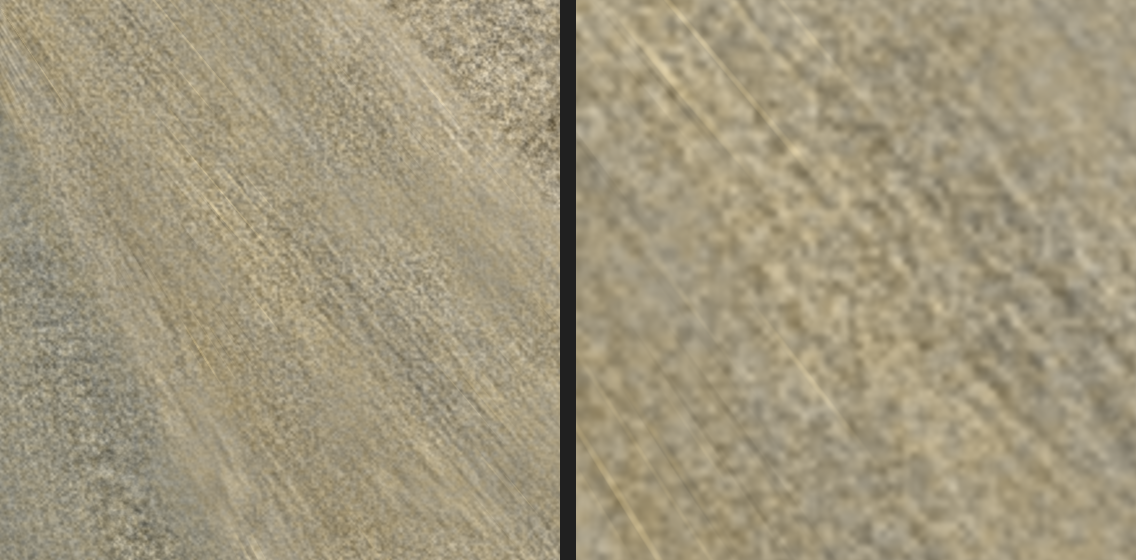
Left: the whole. Right: its middle third, enlarged.
Reproduce this texture procedurally as a three.js fragment shader.

```glsl
// Bare sandy hillside: fine furrows fan out from beyond the upper left corner.
// Value noise in fan coordinates makes the streaks, rotated gradient noise
// weaves the grain, and soft masks set the grey flank and the rough corner.

varying vec2 vUv;

const vec2 FAN_APEX = vec2(-0.31, 1.45);
const float FAN_BEND = 0.9;
const float FLANK_EDGE = 0.465;   // fan angle where the grey flank begins
const float CREST_EDGE = 1.125;   // fan angle of the pale crest
const float RIDGE_SPACING = 0.2;

const vec3 SAND = vec3(0.636, 0.596, 0.494);
const vec3 GREY_FLANK = vec3(0.588, 0.566, 0.486);
const vec3 PALE_CREST = vec3(0.705, 0.655, 0.545);
const vec3 ROUGH_CORNER = vec3(0.670, 0.625, 0.525);
const vec3 WARM_TINT = vec3(0.016, 0.001, -0.030);
const vec3 LINE_LIGHT = vec3(0.085, 0.076, 0.052);
const vec3 LINE_DARK = vec3(0.050, 0.048, 0.042);

const float GRAIN_CONTRAST = 0.100;
const float FURROW_CONTRAST = 0.085;
const float STREAK_CONTRAST = 0.020;
const float RELIEF_CONTRAST = 0.014;
const float CLUMP_CONTRAST = 0.230;

float hash(vec2 p) {
  return fract(sin(dot(p, vec2(127.1, 311.7))) * 43758.5453);
}

// Smooth value noise from -1 to 1
float noise(vec2 p) {
  vec2 cell = floor(p);
  vec2 f = fract(p);
  f = f * f * (3.0 - 2.0 * f);
  float low = mix(hash(cell), hash(cell + vec2(1.0, 0.0)), f.x);
  float high = mix(hash(cell + vec2(0.0, 1.0)), hash(cell + vec2(1.0, 1.0)), f.x);
  return 2.0 * mix(low, high, f.y) - 1.0;
}

// Slope of one lattice corner, for gradient noise
float corner(vec2 cell, vec2 f, vec2 at) {
  float turn = 6.2832 * hash(cell + at);
  return dot(vec2(cos(turn), sin(turn)), f - at);
}

// Gradient noise of an even grain size, about -1 to 1
float grain(vec2 p) {
  vec2 cell = floor(p);
  vec2 f = fract(p);
  vec2 u = f * f * (3.0 - 2.0 * f);
  float low = mix(corner(cell, f, vec2(0.0)), corner(cell, f, vec2(1.0, 0.0)), u.x);
  float high = mix(corner(cell, f, vec2(0.0, 1.0)), corner(cell, f, vec2(1.0)), u.x);
  return 1.6 * mix(low, high, u.y);
}

float fbm(vec2 p) {
  float sum = 0.0;
  float weight = 0.55;
  for (int i = 0; i < 3; i++) {
    sum += weight * noise(p);
    p = mat2(0.8, 0.6, -0.6, 0.8) * p * 2.0 + 17.3;
    weight *= 0.55;
  }
  return sum;
}

// x: angle across the furrows, y: distance along them
vec2 fanCoords(vec2 uv) {
  vec2 d = uv - FAN_APEX;
  float along = length(d);
  float angle = atan(d.x, -d.y);
  angle += FAN_BEND * max(angle - 0.7, 0.0) * (along - 1.15);
  return vec2(angle, along);
}

// Diagonal crosshatched grain
float weave(vec2 uv) {
  vec2 diagonal = vec2(uv.x - uv.y, uv.x + uv.y) * 0.7071;
  return 0.75 * grain(diagonal * vec2(95.0, 125.0)) + 0.6 * noise(uv * 215.0 + 41.0);
}

// Thin broken lines along the furrows, from 0 to 1
float thinLines(vec2 fan, float seed) {
  float core = smoothstep(0.45, 0.9, noise(fan * vec2(200.0, 5.5) + seed));
  return core * smoothstep(0.0, 0.55, noise(fan * vec2(15.0, 5.5) + seed + 29.0));
}

void main() {
  vec2 uv = vUv;
  vec2 fan = fanCoords(uv);
  float patches = fbm(uv * 5.0 + 3.0);
  float across = fan.x + 0.008 * noise(fan * vec2(9.0, 5.0));

  // Regions of the slope
  float flank = 1.0 - smoothstep(-0.03, 0.012, across - FLANK_EDGE);
  float ragged = across + 0.025 * fbm(uv * 22.0);
  float rough = smoothstep(-0.012, 0.02, ragged - CREST_EDGE);
  float crest = smoothstep(CREST_EDGE - 0.19, CREST_EDGE - 0.01, across);
  crest *= 0.78 + 0.35 * noise(fan * vec2(14.0, 4.0));
  vec3 color = mix(SAND, PALE_CREST, crest);
  color = mix(color, GREY_FLANK, flank);
  color = mix(color, ROUGH_CORNER, rough);

  // Broad ridges, streaks and thin furrows
  float open = (1.0 - 0.65 * flank) * (1.0 - 0.85 * rough);
  float relief = cos((across - 0.49) * 6.2832 / RIDGE_SPACING);
  float streak = noise(fan * vec2(48.0, 3.0)) + 0.7 * noise(fan * vec2(17.0, 2.0) + 8.0);
  float furrow = grain(fan * vec2(120.0, 13.0) + 23.0);
  float furrowed = 0.75 + 0.6 * noise(fan * vec2(13.0, 6.0) + 37.0);
  float tone = open * (RELIEF_CONTRAST * relief + STREAK_CONTRAST * streak);
  tone += open * FURROW_CONTRAST * furrow * furrowed;
  tone += 0.010 * patches;

  // Grain, stronger in patches and in the rough corner
  float roughness = 0.85 + 0.5 * noise(uv * 8.0 + 51.0) + 0.45 * rough;
  tone += GRAIN_CONTRAST * weave(uv) * roughness;

  // Faint level banding on the flank
  tone += 0.022 * flank * noise(uv * vec2(9.0, 75.0));

  // Dark clumps along a belt in the flank and across the corner
  float beltOffset = (uv.x - 0.02 - 0.37 * (0.65 - uv.y)) / 0.07;
  float belt = flank * exp(-beltOffset * beltOffset);
  belt *= 0.4 + 0.55 * smoothstep(0.5, 0.15, uv.y) + 0.3 * patches;
  float clump = fbm(uv * vec2(70.0, 78.0) + 5.0);
  tone += CLUMP_CONTRAST * clump * (belt + 0.75 * rough) - 0.025 * belt;
  float hollow = length((uv - vec2(1.0, 0.76)) / vec2(0.07, 0.10));
  tone -= 0.10 * rough * (1.0 - smoothstep(0.2, 1.2, hollow));

  // Pale and dark lines that follow the furrows
  color += open * (LINE_LIGHT * thinLines(fan, 61.0) - LINE_DARK * thinLines(fan, 143.0));

  // Drifting warm and cool tint
  float warmth = 0.4 * patches * (1.0 - flank) + 0.7 * noise(uv * 95.0 + 12.0);
  warmth += 0.5 * noise(fan * vec2(25.0, 3.0));
  color += WARM_TINT * warmth + tone * vec3(1.0, 0.97, 0.90);
  gl_FragColor = vec4(clamp(color, 0.0, 1.0), 1.0);
}
```
